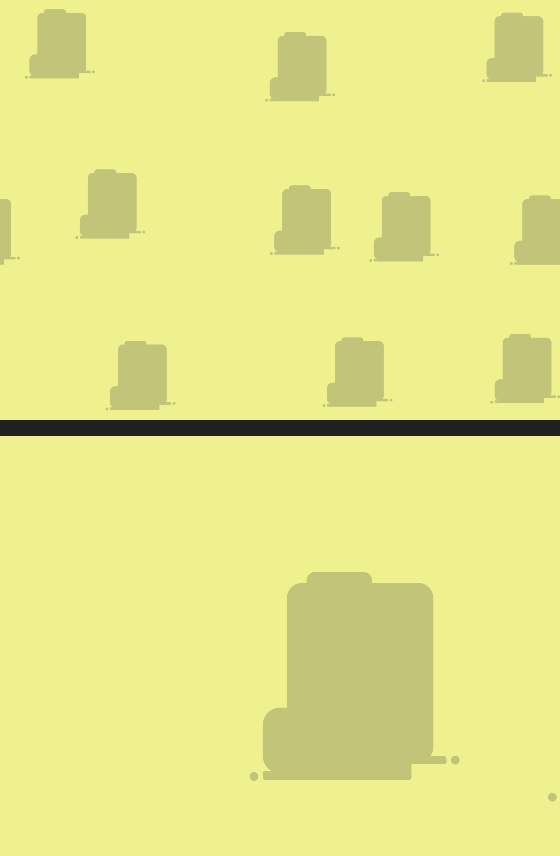
Top: the whole. Bottom: its middle third, enlarged.
This pattern is drawn by a Shadertoy shader. Its source:

```glsl
#define GROUND_COLOR vec3(0.937, 0.945, 0.562)
#define BLOCK_COLOR vec3(0.762, 0.769, 0.476)
#define UNITS_HIGH 576.0            // motif units per canvas height
#define MOTIF_SIZE vec2(97.0, 96.0) // room kept free for one motif
#define ROWS 3
#define COLUMNS 3                   // the middle row holds one more
#define JITTER 0.9                  // share of the free room used for scatter
#define SEED 4.0
#define EDGE_PIXELS 0.8

vec2 hash2(vec2 p) {
    p += SEED;
    return fract(sin(vec2(dot(p, vec2(127.1, 311.7)),
                          dot(p, vec2(269.5, 183.3)))) * 43758.5453);
}

// Signed distance to a box with rounded corners
float roundBox(vec2 p, vec2 center, vec2 halfSize, float radius) {
    vec2 q = abs(p - center) - halfSize + radius;
    return length(max(q, 0.0)) + min(max(q.x, q.y), 0.0) - radius;
}

// Upright block with a tab on top, a foot at the left and a thin ground line
float blockDistance(vec2 p) {
    float body = roundBox(p, vec2(2.5, 1.0), vec2(33.5, 41.0), 7.0);
    float tab = roundBox(p, vec2(-7.0, 41.0), vec2(15.0, 6.0), 4.0);
    float foot = roundBox(p, vec2(-25.0, -30.0), vec2(17.0, 15.0), 8.0);
    float base = roundBox(p, vec2(-4.0, -40.0), vec2(30.0, 8.0), 2.5);
    float slab = roundBox(p, vec2(-8.0, -46.0), vec2(34.0, 2.0), 1.0);
    float dash = roundBox(p, vec2(32.0, -39.0), vec2(10.0, 1.8), 1.0);
    float dots = min(length(p - vec2(46.0, -39.0)),
                     length(p - vec2(-46.0, -46.5))) - 2.0;
    float block = min(min(body, tab), min(foot, base));
    return min(block, min(slab, min(dash, dots)));
}

void mainImage(out vec4 fragColor, in vec2 fragCoord) {
    float pixel = UNITS_HIGH / iResolution.y;
    vec2 p = fragCoord * pixel;
    vec2 period = iResolution.xy * pixel;
    float dist = UNITS_HIGH;

    // Scatter one motif per cell, wrapping around the canvas edges
    for (int row = 0; row < ROWS; row++) {
        int count = COLUMNS + (row == ROWS / 2 ? 1 : 0);
        vec2 cell = period / vec2(count, ROWS);
        vec2 room = max(cell - MOTIF_SIZE, 0.0) * JITTER;
        float shift = hash2(vec2(row, 17.0)).x;
        for (int column = 0; column < count; column++) {
            vec2 id = vec2(column, row);
            vec2 center = (id + vec2(0.5 + shift, 0.5)) * cell
                        + (hash2(id) - 0.5) * room;
            vec2 offset = p - center;
            offset -= period * round(offset / period);
            dist = min(dist, blockDistance(offset));
        }
    }

    float edge = 0.5 * EDGE_PIXELS * pixel;
    float cover = 1.0 - smoothstep(-edge, edge, dist);
    fragColor = vec4(mix(GROUND_COLOR, BLOCK_COLOR, cover), 1.0);
}
```
